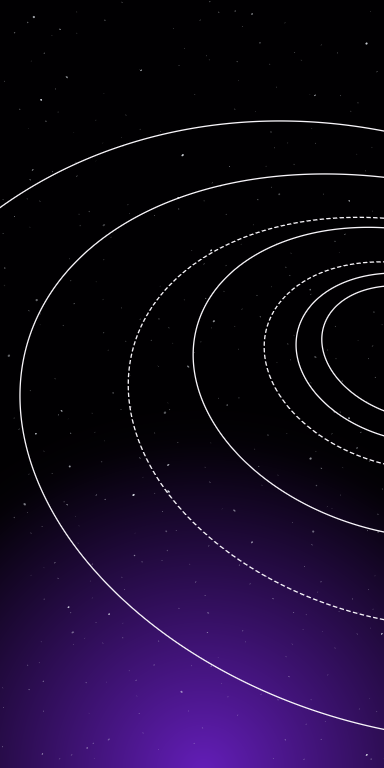
Write a Shadertoy shader that draws this background.

```glsl
// Tilted white orbit rings over a starry black sky with a violet glow rising from below.

const vec3 SKY_COLOR = vec3(0.004, 0.001, 0.006);
const vec3 GLOW_COLOR = vec3(0.385, 0.115, 0.715);
const vec3 LINE_COLOR = vec3(0.97, 0.96, 0.98);
const vec3 STAR_COLOR = vec3(0.90, 0.92, 0.95);

// Lengths are in canvas widths.
const vec2 GLOW_CENTER = vec2(0.53, -0.01);
const float GLOW_RADIUS = 0.87;
const float GLOW_SOFTNESS = 0.004;
const float LINE_HALF_WIDTH = 0.0017;
const float DASH_PERIOD = 0.0178;
const float DASH_FILL = 0.66;

// Each ring: center xy, half extents xy; then its skew and whether it is dashed.
const int RING_COUNT = 7;
const vec4 RINGS[RING_COUNT] = vec4[](
    vec4(0.859, 0.474, 1.302, 1.211),
    vec4(1.066, 0.809, 1.014, 0.738),
    vec4(1.068, 0.900, 0.734, 0.534),
    vec4(1.059, 1.003, 0.556, 0.405),
    vec4(1.060, 1.047, 0.372, 0.271),
    vec4(1.076, 1.068, 0.305, 0.221),
    vec4(1.078, 1.081, 0.240, 0.175));
const vec2 RING_STYLE[RING_COUNT] = vec2[](
    vec2(0.100, 0.0), vec2(0.217, 0.0), vec2(0.183, 1.0), vec2(0.180, 0.0),
    vec2(0.183, 1.0), vec2(0.155, 0.0), vec2(0.200, 0.0));

vec3 hash3(vec2 p) {
    vec3 h = fract(p.xyx * vec3(0.1031, 0.1030, 0.0973));
    h += dot(h, h.yxz + 33.33);
    return fract((h.xxy + h.yzz) * h.zyx);
}

// Coverage of a shape from its signed distance, negative inside.
float coverage(float d, float pixel) {
    return clamp(0.5 - d / pixel, 0.0, 1.0);
}

float ringMask(vec2 p, vec4 ring, vec2 style, float pixel) {
    float skew = style.x;
    float squeeze = sqrt(1.0 - skew * skew);

    // Shear the ellipse into a unit circle.
    vec2 e = (p - ring.xy) / ring.zw;
    vec2 q = vec2(e.x, (e.y + skew * e.x) / squeeze);
    float r = max(length(q), 0.001);
    vec2 slope = vec2(q.x + q.y * skew / squeeze, q.y / squeeze) / (r * ring.zw);
    float d = (r - 1.0) / max(length(slope), 0.001);
    float mask = coverage(abs(d) - LINE_HALF_WIDTH, pixel);

    // Dashes follow an approximate arc length, its seam on the right.
    if (style.y > 0.5) {
        vec2 sq = ring.zw * ring.zw;
        float angle = atan(q.y, -q.x);
        float stretch = 0.25 * (sq.x - sq.y) / (sq.x + sq.y);
        float arc = sqrt(0.5 * (sq.x + sq.y)) * (angle - stretch * sin(2.0 * angle));
        float along = abs(fract(arc / DASH_PERIOD) - 0.5) * DASH_PERIOD;
        mask *= coverage(along - 0.5 * DASH_FILL * DASH_PERIOD, pixel);
    }
    return mask;
}

// One jittered star per occupied grid cell.
float starLayer(vec2 p, float cell, float density, float radius, float pixel) {
    vec2 id = floor(p / cell);
    vec3 h = hash3(id + 17.0 * cell);
    vec3 g = hash3(id + 71.3);
    vec2 d = p - (id + 0.1 + 0.8 * h.xy) * cell;
    d.x += d.y * (g.x - 0.5);
    float size = radius * mix(0.6, 1.2, g.y);
    return step(h.z, density) * mix(0.3, 1.0, g.z) * coverage(length(d) - size, pixel);
}

void mainImage(out vec4 fragColor, in vec2 fragCoord) {
    float pixel = 1.0 / iResolution.x;
    vec2 p = fragCoord * pixel;

    // Violet glow with a soft outer edge.
    float fall = 1.0 - length(p - GLOW_CENTER) / GLOW_RADIUS;
    float glow = 0.5 * (fall + sqrt(fall * fall + GLOW_SOFTNESS));
    glow *= smoothstep(-0.25, 0.1, fall);
    vec3 color = SKY_COLOR + GLOW_COLOR * glow;

    // Faint dust and a few brighter stars.
    float stars = 0.45 * starLayer(p, 0.043, 0.30, 0.0014, pixel);
    stars += 0.95 * starLayer(p, 0.127, 0.42, 0.0025, pixel);
    color = mix(color, STAR_COLOR, min(stars, 1.0));

    // Orbit rings.
    float lines = 0.0;
    for (int i = 0; i < RING_COUNT; i++) {
        lines = max(lines, ringMask(p, RINGS[i], RING_STYLE[i], pixel));
    }
    color = mix(color, LINE_COLOR, lines);

    fragColor = vec4(color, 1.0);
}
```
